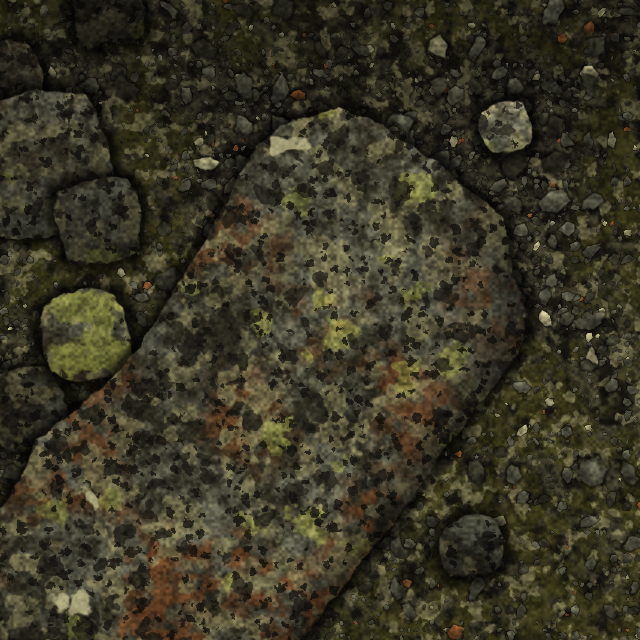
Give the GLSL for this texture, as a Shadertoy shader.

```glsl
// A lichen-crusted boulder lying on dark gravel, moss and smaller rocks.
const vec3 CHARCOAL = vec3(0.075, 0.07, 0.055);
const vec3 UMBER = vec3(0.19, 0.18, 0.13);
const vec3 STONE = vec3(0.33, 0.33, 0.27);
const vec3 OLIVE = vec3(0.43, 0.41, 0.28);
const vec3 MOSS = vec3(0.23, 0.22, 0.08);
const vec3 RUST = vec3(0.38, 0.23, 0.12);
const vec3 LICHEN = vec3(0.5, 0.51, 0.23);
const vec3 CREAM = vec3(0.64, 0.62, 0.46);
const float GRAIN_SCALE = 210.0;
const float SHADOW_WIDTH = 0.028;
// Boulder silhouette
const int CORNERS = 14;
const vec2 OUTLINE[CORNERS] = vec2[](
    vec2(-0.15, -0.15), vec2(-0.05, 0.1), vec2(0.06, 0.31), vec2(0.19, 0.42), vec2(0.25, 0.5),
    vec2(0.39, 0.76), vec2(0.44, 0.8), vec2(0.53, 0.83), vec2(0.6, 0.805), vec2(0.785, 0.66),
    vec2(0.825, 0.51), vec2(0.81, 0.45), vec2(0.62, 0.2), vec2(0.36, -0.15));
// Side rocks: centre, radius, brightness
const int ROCKS = 8;
const vec4 ROCK[ROCKS] = vec4[](
    vec4(0.17, 0.98, 0.055, 0.5), vec4(0.02, 0.89, 0.045, 0.75), vec4(0.06, 0.74, 0.115, 0.95),
    vec4(0.155, 0.655, 0.067, 0.8), vec4(0.04, 0.36, 0.065, 0.75), vec4(0.135, 0.475, 0.07, 1.2),
    vec4(0.79, 0.8, 0.038, 1.45), vec4(0.735, 0.145, 0.048, 0.8));
const int LICHEN_ROCK = 5;

float hash(vec2 p) {
    return fract(sin(dot(p, vec2(127.1, 311.7))) * 43758.55);
}
float noise(vec2 p) {
    vec2 i = floor(p), f = fract(p);
    f = f * f * (3.0 - 2.0 * f);
    return mix(mix(hash(i), hash(i + vec2(1, 0)), f.x),
               mix(hash(i + vec2(0, 1)), hash(i + vec2(1, 1)), f.x), f.y);
}
float fbm(vec2 p) {
    float sum = 0.0;
    for (float amp = 0.53; amp > 0.06; amp *= 0.5) {
        sum += amp * noise(p);
        p = mat2(1.6, 1.2, -1.2, 1.6) * p + 7.3;
    }
    return sum;
}
// Irregular cover where the noise rises from lo to hi
float crust(vec2 p, float scale, float lo, float hi) {
    return smoothstep(lo, hi, fbm(p * scale + scale));
}
float grain(vec2 p) {
    return 0.5 + 0.6 * noise(p * GRAIN_SCALE) + 0.4 * noise(p * GRAIN_SCALE * 0.43);
}
float outlineDistance(vec2 p) {
    float d = 1e3, s = 1.0;
    for (int i = 0, j = CORNERS - 1; i < CORNERS; j = i++) {
        vec2 e = OUTLINE[j] - OUTLINE[i], w = p - OUTLINE[i];
        d = min(d, length(w - e * clamp(dot(w, e) / dot(e, e), 0.0, 1.0)));
        bvec3 side = bvec3(w.y >= 0.0, p.y < OUTLINE[j].y, e.x * w.y > e.y * w.x);
        if (all(side) || !any(side)) s = -s;
    }
    return s * d;
}
// Ragged round patches; share is the part of the cells that hold one
float spots(vec2 p, float scale, float share) {
    vec2 q = p * scale + scale;
    q += 0.9 * (vec2(fbm(q * 2.5), fbm(q * 2.5 + 19.0)) - 0.5);
    float mask = 0.0;
    for (int k = 0; k < 9; k++) {
        vec2 id = floor(q) + vec2(k % 3 - 1, k / 3 - 1);
        float r = mix(0.2, 0.48, hash(id + 5.3));
        float d = length(q - id - vec2(hash(id + 3.1), hash(id + 8.7)));
        mask = max(mask, step(hash(id + 1.9), share) * (1.0 - smoothstep(r - 0.1, r, d)));
    }
    return mask;
}
// Mineral base, then rust, olive crust, yellow and black lichen
vec3 rockSkin(vec2 p, float rust) {
    float tone = 0.45 * fbm(p * 12.0) + 0.55 * fbm(p * 60.0);
    vec3 c = mix(UMBER * 0.85, STONE, smoothstep(0.33, 0.65, tone));
    c = mix(c, RUST, 0.8 * rust * crust(p, 8.0, 0.42, 0.66) * crust(p, 45.0, 0.3, 0.6));
    c = mix(c, OLIVE, 0.75 * crust(p, 34.0, 0.52, 0.62));
    c = mix(c, LICHEN, 0.55 * spots(p, 17.0, 0.14));
    c = mix(c, CHARCOAL * 1.3, 0.72 * spots(p, 26.0, 0.38));
    return mix(c, CHARCOAL, 0.8 * spots(p, 58.0, 0.42)) * grain(p);
}
// Soil and moss strewn with angular stones, from small to large
vec3 ground(vec2 p) {
    float mossy = crust(p, 5.0, 0.4, 0.62), mottle = grain(p) * (0.6 + 0.8 * fbm(p * 75.0));
    vec3 c = mix(CHARCOAL, UMBER * 1.2, crust(p, 70.0, 0.3, 0.7));
    c = mix(c, MOSS, 0.65 * mossy * crust(p, 50.0, 0.3, 0.6));
    c = mix(c, OLIVE, 0.75 * crust(p, 55.0, 0.56, 0.68)) * grain(p);
    for (float scale = 85.0; scale > 15.0; scale *= 0.58) {
        vec2 q = p * scale + 0.35 * fbm(p * scale * 2.0), id = floor(q) + floor(scale);
        float a = 6.283 * hash(id + 2.3), tint = hash(id + 6.1);
        vec2 w = fract(q) - 0.5, r = mat2(cos(a), sin(a), -sin(a), cos(a)) * w;
        r.y *= 1.0 + hash(id + 7.7);
        float d = max(abs(r.x) + 0.25 * r.y, 0.5 * abs(r.x) + 0.86 * abs(r.y));
        d -= mix(0.2, 0.38, hash(id + 5.5));
        float present = step(hash(id), mix(0.45, 0.17, mossy));
        vec3 stone = mix(mix(UMBER * 0.8, STONE * 1.15, tint), CREAM * 0.9, step(0.93, tint));
        stone = mix(stone, RUST * 1.2, step(tint, 0.05)) * mottle * (0.9 + 0.6 * w.y);
        c *= 1.0 - 0.5 * present * (1.0 - smoothstep(0.0, 0.13, d));
        c = mix(c, stone, present * (1.0 - smoothstep(-0.05, 0.03, d)));
    }
    return c * mix(1.05, 0.72, smoothstep(0.55, 1.0, p.y));
}
void mainImage(out vec4 fragColor, in vec2 fragCoord) {
    vec2 p = fragCoord / iResolution.xy;
    float soft = 1.2 / iResolution.y, d;
    float ragged = 0.02 * fbm(p * 16.0) + 0.008 * fbm(p * 70.0) - 0.014;
    vec3 c = ground(p), skin;
    // Side rocks, then the boulder, each with a contact shadow
    for (int i = 0; i <= ROCKS; i++) {
        bool boulder = i == ROCKS;
        vec4 rock = ROCK[min(i, ROCKS - 1)];
        vec2 w = (p - rock.xy) / rock.z;
        float shape = mix(length(w), max(abs(w.x + 0.2 * w.y), abs(w.y - 0.2 * w.x)), 0.45);
        d = ragged + (boulder ? outlineDistance(p) : (shape - 1.0) * rock.z);
        c *= mix(0.27, 1.0, smoothstep(0.0, SHADOW_WIDTH, d));
        if (d > soft) continue;
        skin = rockSkin(p + float(ROCKS - i), boulder ? 1.1 - 0.6 * p.y : 0.15);
        if (boulder) {
            float flank = smoothstep(0.0, 0.2, dot(p - vec2(0.5, 0.45), vec2(0.75, -0.65)));
            float rim = 1.0 - smoothstep(0.0, 0.07, -d);
            skin *= (0.78 + 0.5 * fbm(mat2(11.0, 2.4, -8.0, 3.2) * p)) * (1.0 - 0.45 * rim * flank);
            skin = mix(skin, CREAM * (0.7 + 0.3 * grain(p)), spots(p, 11.0, 0.07));
        } else skin *= rock.w * (0.85 + 0.2 * w.y);
        if (i == LICHEN_ROCK) skin = mix(skin, LICHEN * grain(p), 0.7 * crust(p, 25.0, 0.4, 0.55));
        c = mix(c, skin, 1.0 - smoothstep(-soft, soft, d));
    }
    fragColor = vec4(c, 1.0);
}
```
